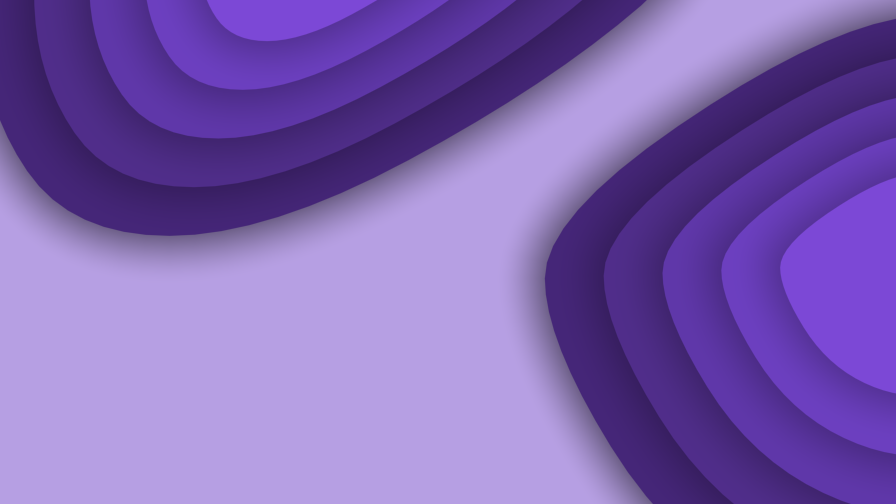
This background is drawn by a WebGL 2 fragment shader. Its source:

```glsl
#version 300 es
precision highp float;
// Two stacks of violet paper cut-outs over a lilac ground, each with soft shadows.
// A stack is one smooth convex outline (quadratic B-spline) repeated at smaller
// scales about its centre; its signed distance gives both the edge and the shadow.

uniform vec2 u_resolution;
out vec4 fragColor;

const int CORNERS = 8;
const int STEPS = 8;
const int LAYERS = 5;
const float SHRINK = 0.161;       // scale lost from one sheet to the next
const float SHADOW_REACH = 0.1;   // shadow blur, in canvas heights
const float GROUND_SHADOW = 0.8;
const float SHEET_SHADOW = 0.4;

const vec3 LILAC = vec3(0.715, 0.625, 0.89);
const vec3 SHEETS[LAYERS] = vec3[LAYERS](
    vec3(0.270, 0.148, 0.470),
    vec3(0.312, 0.178, 0.540),
    vec3(0.373, 0.216, 0.663),
    vec3(0.422, 0.248, 0.750),
    vec3(0.486, 0.282, 0.840));

// Control polygons, counter-clockwise, relative to each stack's centre
const vec2 UPPER_CENTRE = vec2(0.637, 1.132);
const vec2 UPPER[CORNERS] = vec2[CORNERS](
    vec2(-0.671, -0.343), vec2(-0.495, -0.600), vec2(-0.106, -0.600), vec2(0.454, -0.299),
    vec2(0.815, 0.012), vec2(0.694, 0.463), vec2(-0.579, 0.463), vec2(-0.685, 0.0));

const vec2 RIGHT_CENTRE = vec2(1.806, 0.481);
const vec2 RIGHT[CORNERS] = vec2[CORNERS](
    vec2(-0.725, -0.155), vec2(-0.463, -0.579), vec2(-0.046, -0.775), vec2(0.347, -0.694),
    vec2(0.741, -0.069), vec2(0.139, 0.514), vec2(-0.197, 0.449), vec2(-0.725, 0.088));

vec2 bezier(vec2 a, vec2 b, vec2 c, float t) {
    return mix(mix(a, b, t), mix(b, c, t), t);
}

float segmentDistance(vec2 p, vec2 a, vec2 b) {
    vec2 edge = b - a;
    float along = clamp(dot(p - a, edge) / dot(edge, edge), 0.0, 1.0);
    return length(p - a - edge * along);
}

// Signed distance to the convex spline, negative inside
float outlineDistance(vec2 p, vec2 corners[CORNERS]) {
    float nearest = 1e3;
    bool inside = true;
    for (int i = 0; i < CORNERS; i++) {
        vec2 corner = corners[i];
        vec2 start = 0.5 * (corners[(i + CORNERS - 1) % CORNERS] + corner);
        vec2 end = 0.5 * (corner + corners[(i + 1) % CORNERS]);
        vec2 a = start;
        for (int j = 1; j <= STEPS; j++) {
            vec2 b = bezier(start, corner, end, float(j) / float(STEPS));
            vec2 edge = b - a;
            vec2 offset = p - a;
            nearest = min(nearest, segmentDistance(p, a, b));
            inside = inside && edge.x * offset.y >= edge.y * offset.x;
            a = b;
        }
    }
    return inside ? -nearest : nearest;
}

// Darken what lies below, then lay the sheet on top
vec3 laySheet(vec3 below, vec3 sheet, float d, float strength, float pixel) {
    float shadow = 1.0 - smoothstep(-SHADOW_REACH, SHADOW_REACH, d);
    float cover = 1.0 - smoothstep(-0.75 * pixel, 0.75 * pixel, d);
    return mix(below * (1.0 - strength * shadow), sheet, cover);
}

vec3 layStack(vec3 color, vec2 p, vec2 centre, vec2 corners[CORNERS], float pixel) {
    for (int k = 0; k < LAYERS; k++) {
        float scale = 1.0 - SHRINK * float(k);
        float d = scale * outlineDistance((p - centre) / scale, corners);
        float strength = k == 0 ? GROUND_SHADOW : SHEET_SHADOW;
        color = laySheet(color, SHEETS[k], d, strength, pixel);
    }
    return color;
}

void main() {
    float pixel = 1.0 / u_resolution.y;
    vec2 p = gl_FragCoord.xy * pixel;

    vec3 color = layStack(LILAC, p, UPPER_CENTRE, UPPER, pixel);
    color = layStack(color, p, RIGHT_CENTRE, RIGHT, pixel);
    fragColor = vec4(color, 1.0);
}
```
